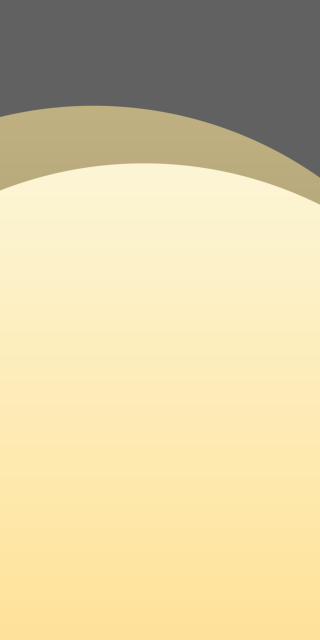
Give the GLSL for this background, as a Shadertoy shader.

```glsl
// Two broad overlapping discs rise from below against a flat grey field:
// a muted tan one behind and a cream-to-amber one in front.
// Each is a circle distance with a smoothed edge and a vertical gradient.

// Coverage of a disc, with an edge about one pixel wide.
float discMask(vec2 p, vec2 center, float radius, float pixel) {
    float d = length(p - center) - radius;
    return 1.0 - smoothstep(-0.75 * pixel, 0.75 * pixel, d);
}

void mainImage(out vec4 fragColor, in vec2 fragCoord) {
    // Canvas is 1 wide and 2 high
    float pixel = 2.0 / iResolution.y;
    vec2 p = fragCoord / iResolution.xy * vec2(1.0, 2.0);

    // Grey field
    vec3 color = vec3(0.38);

    // Tan disc behind
    vec3 tan_ = mix(vec3(0.725, 0.665, 0.49), vec3(0.75, 0.69, 0.505),
                    smoothstep(1.35, 1.67, p.y));
    color = mix(color, tan_, discMask(p, vec2(0.292, 0.443), 1.2265, pixel));

    // Front disc, amber at the foot and cream at the crest
    vec3 glow = mix(vec3(1.0, 0.886, 0.598), vec3(0.987, 0.962, 0.838),
                    clamp(p.y / 1.49, 0.0, 1.0));
    color = mix(color, glow, discMask(p, vec2(0.450, 0.255), 1.2345, pixel));

    fragColor = vec4(color, 1.0);
}
```
